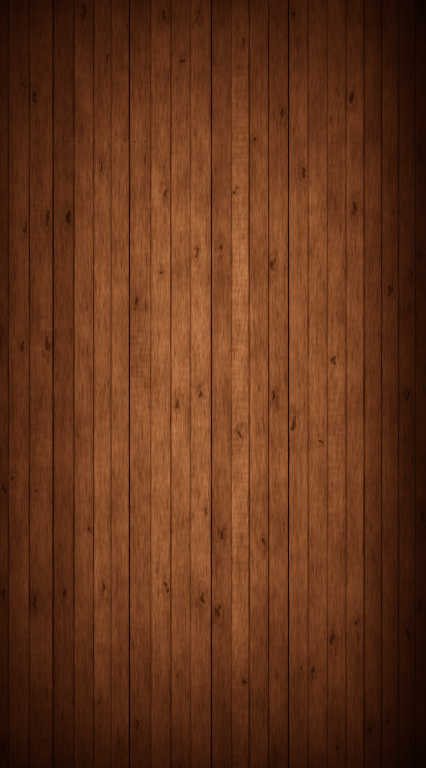
Give the GLSL for this texture, as a WebGL 1 fragment shader.

```glsl
precision highp float;
// Dark-stained wall of narrow vertical wooden planks with knots, grain and a vignette.
uniform vec2 u_resolution;

float hash(vec2 p) {
  return fract(sin(dot(p, vec2(127.1, 311.7))) * 43758.545);
}

// Gradient noise, roughly -0.7 to 0.7
float corner(vec2 cell, vec2 offset) {
  float angle = 6.2832 * hash(cell);
  return dot(vec2(cos(angle), sin(angle)), offset);
}

float noise(vec2 p) {
  vec2 i = floor(p), f = fract(p);
  vec2 s = f * f * f * (f * (f * 6.0 - 15.0) + 10.0);
  vec2 e = vec2(1.0, 0.0);
  return mix(mix(corner(i, f), corner(i + e.xy, f - e.xy), s.x),
             mix(corner(i + e.yx, f - e.yx), corner(i + e.xx, f - e.xx), s.x), s.y);
}

float bump(float x) {
  return exp(-x * x);
}

// Horizontal position of seam k: near-even spacing with slow drift and a few narrower planks
float seamX(float k) {
  return 0.021 + 0.0454 * k + 0.023 * sin(0.1496 * k) + 0.0066 * cos(0.42 * (k - 17.5))
       - 0.0082 * bump((k - 0.6) / 0.8) - 0.009 * bump((k - 5.7) / 1.2) + 0.007 * bump(k - 10.6);
}

void main() {
  vec2 uv = gl_FragCoord.xy / u_resolution;
  vec2 p = uv * vec2(1.0, 1.803);
  float pixel = 1.0 / u_resolution.x;

  // Find the plank and its two seams
  float id = -2.0, left = -0.1, right = 0.0;
  for (int i = -2; i < 24; i++) {
    float k = float(i);
    if (p.x >= seamX(k)) {
      id = k;
      left = seamX(k);
      right = seamX(k + 1.0);
    }
  }
  float seed = hash(vec2(id, 4.7));

  // One possible knot in each stretch of plank, ragged in outline
  float along = p.y / 0.3 + seed * 7.0;
  vec2 cell = vec2(id, floor(along));
  float present = step(0.45, hash(cell + 3.1));
  float size = mix(0.5, 1.35, hash(cell + 8.3));
  vec2 knot = vec2(p.x - mix(left, right, mix(0.2, 0.8, hash(cell + 1.9))),
                   (fract(along) - mix(0.25, 0.75, hash(cell + 5.7))) * 0.3);
  knot.x += 0.008 * noise(p * 70.0);
  knot.y += 0.024 * noise(p * vec2(90.0, 50.0) + 9.0);
  float r = length(knot / (vec2(0.007, 0.017) * size));
  float halo = present * exp(-0.4 * r * r);

  // Grain runs along the plank and bends around knots
  vec2 g = vec2(p.x - 0.5 * knot.x * halo, p.y) + vec2(seed * 13.0, seed * 31.0);
  g.x += 0.004 * noise(vec2(g.x * 12.0, g.y * 4.0));
  float grain = 0.08 * noise(vec2(g.x * 60.0, g.y * 2.0))
              + 0.10 * noise(vec2(g.x * 140.0, g.y * 9.0))
              + 0.15 * noise(vec2(g.x * 240.0, g.y * 38.0))
              + 0.08 * noise(vec2(g.x * 260.0, g.y * 110.0));
  float mottle = 0.16 * noise(vec2(g.x * 16.0, g.y * 7.0)) + 0.08 * noise(p * vec2(35.0, 22.0));
  float pores = smoothstep(0.25, 0.5, noise(vec2(g.x * 170.0, g.y * 20.0) + 40.0));

  // Saw marks cross every fifth plank
  float sawn = step(mod(id + 4.0, 5.0), 0.5) * smoothstep(-0.2, 0.3, noise(g * vec2(3.0, 4.0)));
  float saw = 0.09 * sawn * noise(vec2(p.x * 25.0, p.y * 130.0));

  // Plank tone, with every eighth board darker
  float tone = 0.94 + 0.12 * seed - 0.12 * step(mod(id + 6.0, 8.0), 0.5);
  tone *= 1.0 + grain + mottle + saw - 0.12 * pores;
  tone *= 1.0 - halo * (0.15 + 0.12 * sin(r * 5.0)) - 0.2 * present * exp(-2.0 * r * r);

  // Faint pair of nail holes near the top of each plank
  vec2 nail = vec2(abs(p.x - 0.5 * (left + right)) - 0.25 * (right - left),
                   p.y - 1.474 - 0.012 * (seed - 0.5));
  float hole = clamp((0.002 - length(nail)) / pixel + 0.5, 0.0, 1.0);
  tone *= 1.0 - 0.3 * hole * hash(vec2(id, 6.4));

  // Thin seams of uneven strength, every fourth one deeper, with soft shade
  float toLeft = p.x - left, toRight = right - p.x;
  float seam = min(toLeft, toRight);
  float nearest = toLeft < toRight ? id : id + 1.0;
  float depth = mix(0.22, 0.5, hash(vec2(nearest, 2.6))) + 0.28 * step(mod(nearest + 2.0, 4.0), 0.5);
  depth = min(depth * (1.0 + 0.6 * noise(vec2(nearest * 5.3, p.y * 8.0))), 0.75);
  float gap = clamp((0.0012 - seam) / pixel + 0.5, 0.0, 1.0);
  tone *= 1.0 + 0.04 * bump((toLeft - 0.006) / 0.002);
  tone *= (1.0 - 0.25 * depth * exp(-seam / 0.003)) * (1.0 - depth * gap);

  // Pale diagonal scratch in the upper right
  float scratch = abs(p.x - 0.71 - 0.75 * (p.y - 1.69) - 0.01 * noise(p * 15.0));
  float reach = smoothstep(1.58, 1.64, p.y) * smoothstep(-0.2, 0.3, noise(p * 30.0));
  tone *= 1.0 + 0.16 * reach * clamp((0.001 - scratch) / pixel + 0.5, 0.0, 1.0);

  // Vignette, heavier on the right border
  vec2 v = abs(uv - vec2(0.49, 0.51)) * 2.0;
  float light = 1.06 * (1.0 - 0.58 * pow(v.x, 2.3)) * (1.0 - 0.62 * pow(v.y, 2.4));
  light *= 1.0 - 0.3 * smoothstep(0.85, 1.0, uv.x);

  // Stain: shadows turn redder as they darken
  float shade = max(tone * light, 0.02);
  gl_FragColor = vec4(vec3(0.58, 0.34, 0.19) * pow(vec3(shade), vec3(1.0, 1.35, 1.72)), 1.0);
}
```
